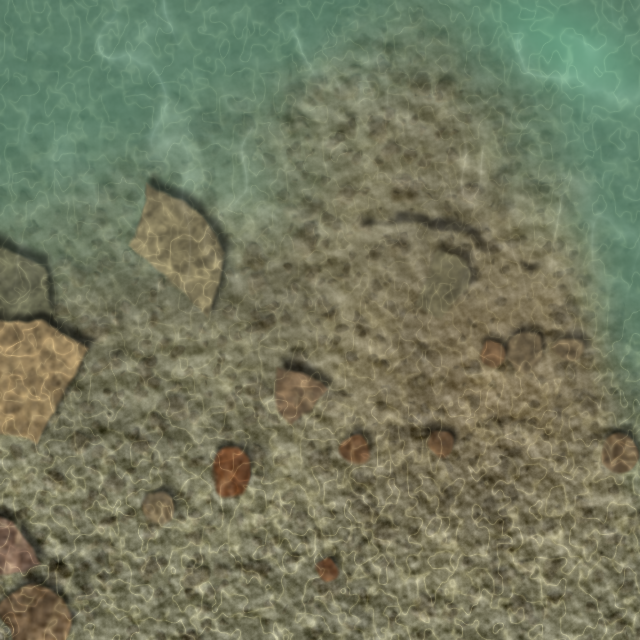
Give the GLSL for this texture, as a Shadertoy shader.

```glsl
float hash(vec2 p) {
    vec3 q = fract(p.xyx * 0.1031);
    q += dot(q, q.yzx + 33.33);
    return fract((q.x + q.y) * q.z);
}

float noise(vec2 p) {
    vec2 i = floor(p), f = fract(p);
    f = f * f * (3.0 - 2.0 * f);
    return mix(mix(hash(i), hash(i + vec2(1, 0)), f.x),
               mix(hash(i + vec2(0, 1)), hash(i + 1.0), f.x), f.y);
}

float fbm(vec2 p) {
    float sum = 0.0, amp = 0.5;
    for (int i = 0; i < 4; i++, amp *= 0.5) {
        sum += amp * noise(p);
        p = mat2(1.6, 1.2, -1.2, 1.6) * p + 7.3;
    }
    return sum;
}

vec2 wobble(vec2 p) { return vec2(noise(p), noise(p + 31.0)) - 0.5; }

// Thin bright folds of refracted light
float caustic(vec2 p) {
    return pow(1.0 - abs(2.0 * noise(p + 1.1 * wobble(p * 1.3)) - 1.0), 5.0);
}

// Slopes facing the light from below are bright, the others dark
float relief(vec2 p) { return fbm(p + vec2(0.2, 0.5)) - fbm(p); }

float polygon(vec2 p, vec2 v[5]) {
    float d = 9.0, side = 1.0;
    for (int i = 0; i < 5; i++) {
        int j = (i + 4) % 5;
        vec2 e = v[j] - v[i], w = p - v[i];
        d = min(d, length(w - e * clamp(dot(w, e) / dot(e, e), 0.0, 1.0)));
        bvec3 c = bvec3(p.y >= v[i].y, p.y < v[j].y, e.x * w.y > e.y * w.x);
        if (all(c) || all(not(c))) side = -side;
    }
    return side * d;
}

// Blends a stone and its shadow from their distances
void layStone(inout vec3 col, vec2 p, float body, float shadow, vec3 tint, float opacity) {
    col *= 1.0 - 0.58 * opacity * (1.0 - smoothstep(-0.008, 0.010, shadow));
    float grain = 0.8 + 0.55 * relief(p * 38.0) + 0.3 * caustic(p * 42.0)
                + 0.2 * noise(p * 120.0) + 0.3 * (fbm(p * 14.0) - 0.5);
    col = mix(col, tint * grain, opacity * (1.0 - smoothstep(-0.004, 0.004, body)));
}

void laySlab(inout vec3 col, vec2 p, vec2 v[5], vec3 tint, float opacity) {
    layStone(col, p, polygon(p, v), polygon(p - vec2(0.008, 0.013), v), tint, opacity);
}

// Random pebbles, each with a dark crescent on its far side
void scatterPebbles(inout vec3 col, vec2 p, float strength) {
    for (int k = 0; k < 9; k++) {
        vec2 id = floor(p) + vec2(k % 3 - 1, k / 3 - 1);
        vec2 d = p - id - vec2(hash(id + 3.0), hash(id + 41.0)) + 0.3 * wobble(p * 3.0);
        float size = 0.12 + 0.28 * hash(id + 71.0), on = strength * step(0.45, hash(id + 13.0));
        float body = 1.0 - smoothstep(size - 0.08, size + 0.06, length(d));
        col *= 1.0 - 0.4 * on * (1.0 - smoothstep(size - 0.15, size + 0.08, length(d - vec2(0.05, 0.14))));
        col = mix(col, vec3(0.50, 0.46, 0.35) * (0.93 - 0.4 * d.y), 0.75 * on * body);
    }
}

void mainImage(out vec4 fragColor, in vec2 fragCoord) {
    vec2 uv = fragCoord / iResolution.xy;
    vec2 p = uv + 0.008 * wobble(uv * 28.0) + 0.004 * wobble(uv * 70.0);
    float shallow = 1.0 - smoothstep(0.12, 0.62, uv.y);

    // Gravel bed
    float warm = exp(-pow(length(uv - vec2(0.76, 0.42)) * 3.7, 2.0));
    vec3 col = mix(vec3(0.475, 0.47, 0.37), vec3(0.50, 0.45, 0.34), warm);
    col *= 1.0 + 0.45 * (fbm(uv * 9.0) - 0.47);
    scatterPebbles(col, p * 19.0, 0.65);
    scatterPebbles(col, p * 37.0 + 9.0, 0.5);
    col += 0.3 * relief(uv * vec2(30, 38)) + mix(0.16, 0.34, shallow) * relief(uv * 80.0);

    // Broken dark ledge
    float ledge = abs(p.y - 0.655 + 0.068 * smoothstep(0.68, 0.84, p.x) - 0.02 * wobble(p * 22.0).x);
    col *= 1.0 - 0.5 * (1.0 - smoothstep(0.002, 0.013, ledge)) * smoothstep(0.2, 0.6, noise(uv * 30.0))
         * (1.0 - smoothstep(0.12, 0.15, abs(uv.x - 0.705)));

    // Deeper water along the top and the right, with a bright pale patch
    float shore = 0.58 + 0.3 * exp(-pow((uv.x - 0.65) * 4.0, 2.0)) - 0.3 * smoothstep(0.85, 1.0, uv.x);
    float depth = smoothstep(-0.16, 0.26, uv.y - shore + 0.22 * (fbm(uv * 6.0) - 0.47));
    col = mix(col, vec3(0.34, 0.52, 0.435), 0.78 * depth);
    vec2 g = mat2(0.87, 0.5, -0.5, 0.87) * (uv - vec2(0.89, 0.925)) * vec2(7, 15);
    col = mix(col, vec3(0.41, 0.64, 0.52), 0.8 * exp(-dot(g, g)));

    // Large slabs
    laySlab(col, p, vec2[5](vec2(-0.03, 0.63), vec2(0.07, 0.585), vec2(0.085, 0.51),
        vec2(0.07, 0.48), vec2(-0.03, 0.48)), vec3(0.43, 0.43, 0.33), 0.9);
    laySlab(col, p, vec2[5](vec2(-0.03, 0.50), vec2(0.065, 0.495), vec2(0.14, 0.455),
        vec2(0.058, 0.308), vec2(-0.03, 0.33)), vec3(0.58, 0.50, 0.36), 1.0);
    laySlab(col, p, vec2[5](vec2(0.232, 0.711), vec2(0.306, 0.674), vec2(0.354, 0.605),
        vec2(0.328, 0.505), vec2(0.204, 0.615)), vec3(0.51, 0.475, 0.355), 0.95);
    laySlab(col, p, vec2[5](vec2(0.436, 0.428), vec2(0.475, 0.415), vec2(0.512, 0.392),
        vec2(0.452, 0.335), vec2(0.432, 0.37)), vec3(0.49, 0.41, 0.31), 0.95);
    laySlab(col, p, vec2[5](vec2(0.682, 0.606), vec2(0.73, 0.59), vec2(0.735, 0.55),
        vec2(0.692, 0.503), vec2(0.648, 0.52)), vec3(0.51, 0.49, 0.37), 0.65);
    laySlab(col, p, vec2[5](vec2(-0.03, 0.20), vec2(0.02, 0.185), vec2(0.062, 0.12),
        vec2(0.035, 0.105), vec2(-0.03, 0.10)), vec3(0.48, 0.39, 0.32), 0.95);

    // Cobbles: centre, radius, redness
    vec4 cobbles[10] = vec4[10](vec4(0.362, 0.263, 0.029, 1), vec4(0.554, 0.298, 0.025, 0.7),
        vec4(0.686, 0.307, 0.021, 0.5), vec4(0.82, 0.45, 0.029, 0.1), vec4(0.89, 0.453, 0.022, 0.1),
        vec4(0.77, 0.446, 0.02, 0.5), vec4(0.968, 0.293, 0.028, 0.3), vec4(0.25, 0.205, 0.027, 0.1),
        vec4(0.512, 0.108, 0.017, 0.9), vec4(0.065, 0.03, 0.055, 0.4));
    for (int i = 0; i < 10; i++) {
        vec4 c = cobbles[i];
        vec2 d = p - c.xy + 0.4 * c.z * wobble(uv / c.z), tall = vec2(1.0, 1.0 - 0.28 * step(0.95, c.w));
        layStone(col, p, length(d * tall) - c.z, length((d - vec2(0.004, 0.011)) * tall) - c.z,
                 mix(vec3(0.51, 0.46, 0.35), vec3(0.45, 0.30, 0.19), c.w), 0.88);
    }

    // Light net: tall loose folds in deep water, fine glitter in the shallows
    float folds = caustic(uv * vec2(19, 10)) * smoothstep(0.35, 0.75, noise(uv * 11.0));
    col += 0.12 * folds * smoothstep(0.4, 0.75, uv.y);
    col += vec3(0.15, 0.145, 0.11) * (caustic(uv * vec2(62, 50)) - 0.25) * mix(0.45, 1.25, shallow);
    col += 0.12 * shallow * (noise(uv * 130.0) - 0.5);
    fragColor = vec4(clamp(col, 0.0, 1.0), 1.0);
}
```
